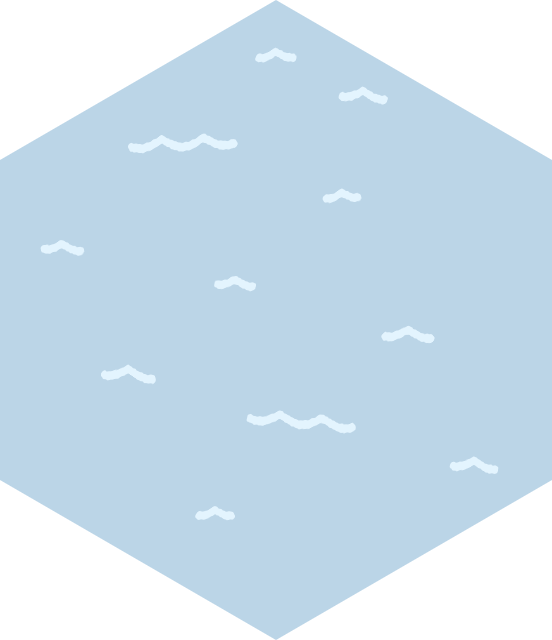
A WebGL 1 fragment shader for this texture:

```glsl
precision highp float;
// A pale blue hexagon of sea on white, sprinkled with small hand-drawn wave crests.
// Each crest is a thick stroke along a cusped sine; a golden-ratio sequence spreads
// them inside the hexagon, so nothing but the plain hexagon meets the tile's edges.

uniform vec2 u_resolution;

#define WAVE_COUNT 11
#define WATER vec3(0.733, 0.835, 0.906)
#define FOAM vec3(0.890, 0.955, 0.995)
#define PAPER vec3(1.0)
#define ROW_STEP 0.072      // vertical gap between successive waves
#define SIDE_MARGIN 0.09    // keeps waves clear of the hexagon's sides
#define CREST_PITCH 0.068   // distance between neighbouring crests
#define CREST_HEIGHT 0.0145
#define STROKE_RADIUS 0.0062
#define ROUGHNESS 0.0007    // wobble of the brushed outline

float hash(float n) {
  return fract(sin(n * 12.9898 + 4.137) * 43758.5453);
}

// Negative inside a pointy-topped hexagon that fills the canvas.
float hexagonDistance(vec2 uv) {
  vec2 offset = abs(uv - 0.5);
  return 0.866 * (offset.y + 0.5 * offset.x - 0.5);
}

// Layered sines that make an outline look brushed.
float brushWobble(vec2 p) {
  return 0.6 * sin(p.x * 410.0 + 2.0 * sin(p.y * 290.0))
       + 0.4 * sin(p.x * 830.0 - p.y * 610.0);
}

// Stroke along the cusped profile, with one crest or two.
float waveDistance(vec2 p, float size, float isDouble, float tilt) {
  float pitch = CREST_PITCH * size;
  float reach = pitch * mix(0.56, 1.2, isDouble);
  float x = clamp(p.x, -reach, reach);
  float swing = sin(3.14159 * (x / pitch + 0.5 * isDouble));
  float profile = CREST_HEIGHT * size * (0.6 - sqrt(swing * swing + 0.015));
  vec2 toStroke = vec2(p.x - x, 0.9 * (p.y - profile - tilt * x));
  return length(toStroke) - STROKE_RADIUS * mix(0.85, 1.0, size);
}

// Coverage of one pixel by a shape, from its signed distance.
float coverage(float d) {
  return clamp(0.5 - d * u_resolution.y, 0.0, 1.0);
}

void main() {
  vec2 uv = gl_FragCoord.xy / u_resolution;
  vec2 aspect = vec2(u_resolution.x / u_resolution.y, 1.0);

  // Scatter the waves from top to bottom.
  float foam = 1.0;
  for (int i = 0; i < WAVE_COUNT; i++) {
    float n = float(i);
    float isDouble = 1.0 - step(0.5, abs(mod(n, 6.0) - 2.0));
    float size = mix(mix(0.6, 1.05, hash(n + 20.0)), 0.97, isDouble);
    float y = 0.913 - ROW_STEP * n + 0.024 * (hash(n) - 0.5);
    float span = min(0.5, 1.0 - 2.0 * abs(y - 0.5)) - SIDE_MARGIN;
    float x = 0.5 + span * (2.0 * fract(0.5 + n * 0.381966) - 1.0);
    float tilt = 0.14 * (hash(n + 40.0) - 0.65);
    vec2 local = (uv - vec2(x, y)) * aspect;
    foam = min(foam, waveDistance(local, size, isDouble, tilt));
  }
  foam += ROUGHNESS * brushWobble(uv * aspect);

  vec3 color = mix(PAPER, WATER, coverage(hexagonDistance(uv)));
  color = mix(color, FOAM, coverage(foam));
  gl_FragColor = vec4(color, 1.0);
}
```
